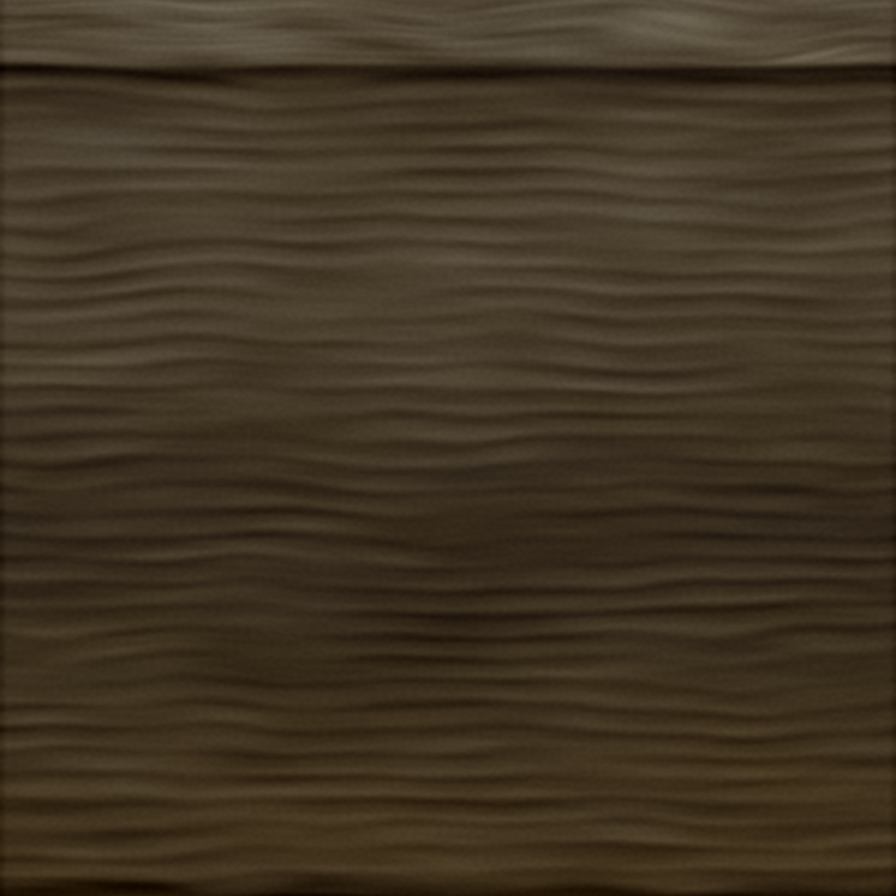
A Shadertoy shader for this texture:

```glsl
// Dark weathered wood: a plank with fine wavy horizontal ridges below a paler top board.

const vec3 DARK_WOOD = vec3(0.150, 0.110, 0.065);
const vec3 MID_WOOD = vec3(0.250, 0.204, 0.138);
const vec3 PALE_WOOD = vec3(0.370, 0.330, 0.262);
const vec3 WARM_TINT = vec3(0.012, 0.001, -0.020);

const float SEAM_HEIGHT = 0.922;
const float RIDGE_COUNT = 37.0;
const float RIDGE_WARP = 0.85;
const float RIDGE_DEPTH = 0.029;
const float STREAK_DEPTH = 0.058;
const float FIBRE_DEPTH = 0.026;
const float GRAIN_DEPTH = 0.018;
const float BLOTCH_DEPTH = 0.035;

vec2 randomGradient(vec2 cell) {
    vec3 p = fract(cell.xyx * vec3(0.1031, 0.1030, 0.0973));
    p += dot(p, p.yzx + 33.33);
    float angle = 6.28318 * fract((p.x + p.y) * p.z);
    return vec2(cos(angle), sin(angle));
}

// Gradient noise, roughly -0.7 to 0.7
float noise(vec2 p) {
    vec2 cell = floor(p), f = fract(p);
    vec2 u = f * f * f * (f * (f * 6.0 - 15.0) + 10.0);
    float a = dot(randomGradient(cell), f);
    float b = dot(randomGradient(cell + vec2(1, 0)), f - vec2(1, 0));
    float c = dot(randomGradient(cell + vec2(0, 1)), f - vec2(0, 1));
    float d = dot(randomGradient(cell + vec2(1, 1)), f - vec2(1, 1));
    return mix(mix(a, b, u.x), mix(c, d, u.x), u.y);
}

// Broad change of brightness up the plank
float plankTone(float y) {
    float tone = mix(0.238, 0.213, smoothstep(0.10, 0.32, y));
    tone = mix(tone, 0.292, smoothstep(0.40, 0.70, y));
    return mix(tone, 0.258, smoothstep(0.80, 0.92, y));
}

// Rounded ridges with narrow dark grooves, broken up along their length
float ridges(vec2 uv) {
    float warp = noise(uv * vec2(3.0, 5.0) + 7.0) + 0.45 * noise(uv * vec2(8.0, 11.0) + 31.0);
    float phase = 6.28318 * (uv.y * RIDGE_COUNT + RIDGE_WARP * warp);
    float strength = clamp(0.85 + 1.3 * noise(uv * vec2(5.0, 14.0) + 53.0), 0.15, 1.5);
    float wave = sin(phase + 0.55 * sin(phase));
    float groove = pow(0.5 - 0.5 * sin(phase), 5.0);
    return strength * (wave - 0.5 * groove + 0.1);
}

float plank(vec2 uv) {
    float bend = 0.014 * noise(uv * vec2(3.5, 5.0) + 7.0);
    vec2 along = vec2(uv.x, uv.y + bend);
    float tone = plankTone(uv.y);
    tone += RIDGE_DEPTH * ridges(uv);
    tone += STREAK_DEPTH * noise(along * vec2(5.0, 46.0) + 17.0);
    tone += FIBRE_DEPTH * noise(along * vec2(13.0, 105.0) + 71.0);
    tone += BLOTCH_DEPTH * noise(uv * vec2(3.0, 6.0) + 91.0);
    return tone;
}

float topBoard(vec2 uv) {
    float bend = 0.022 * noise(uv * vec2(5.0, 9.0) + 41.0);
    vec2 along = vec2(uv.x, uv.y + bend);
    float tone = 0.335 + 0.11 * noise(along * vec2(5.0, 62.0) + 23.0);
    tone += 0.06 * noise(along * vec2(11.0, 120.0) + 61.0);
    tone += 0.07 * noise(uv * vec2(6.0, 14.0) + 83.0);
    return tone;
}

vec3 woodColour(float tone) {
    float t = (tone - DARK_WOOD.r) / (PALE_WOOD.r - DARK_WOOD.r);
    vec3 lower = mix(DARK_WOOD, MID_WOOD, t / 0.4545);
    vec3 upper = mix(MID_WOOD, PALE_WOOD, (t - 0.4545) / 0.5455);
    return t < 0.4545 ? lower : upper;
}

void mainImage(out vec4 fragColor, in vec2 fragCoord) {
    vec2 uv = fragCoord / iResolution.xy;

    // Two boards and the shadow between them
    float seam = SEAM_HEIGHT + 0.006 * noise(vec2(uv.x * 5.0, 3.5));
    float above = uv.y - seam;
    float tone = mix(plank(uv), topBoard(uv), smoothstep(-0.003, 0.010, above));
    float shadowWidth = above > 0.0 ? 0.007 : 0.014;
    float shadowStrength = 0.14 + 0.07 * noise(vec2(uv.x * 6.0, 9.5));
    tone -= shadowStrength * exp(-above * above / (shadowWidth * shadowWidth));

    // Worn bottom edge and faintly shaded sides
    float wear = 0.011 + 0.022 * noise(vec2(uv.x * 7.0, 5.5));
    tone -= 0.14 * (1.0 - smoothstep(wear - 0.008, wear + 0.012, uv.y));
    float side = min(uv.x, 1.0 - uv.x);
    tone -= 0.045 * (1.0 - smoothstep(0.0, 0.009, side));

    // Fine soft grain
    tone += GRAIN_DEPTH * noise(uv * vec2(150.0, 190.0));

    // Brown stain near the bottom and in scattered patches
    float warmth = 1.0 - smoothstep(0.05, 0.40, uv.y);
    warmth += 0.5 * noise(uv * vec2(4.0, 16.0) + 37.0);
    vec3 colour = woodColour(tone) + WARM_TINT * warmth;
    fragColor = vec4(clamp(colour, 0.0, 1.0), 1.0);
}
```
